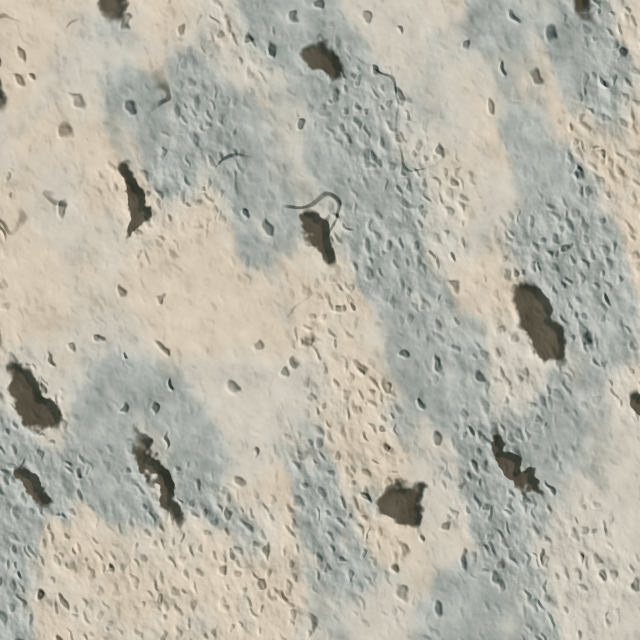
Write a WebGL 1 fragment shader that draws this texture.

```glsl
precision highp float;
uniform vec2 u_resolution;

// Palette
const vec3 SHADOW = vec3(0.20, 0.215, 0.18);
const vec3 CHALK = vec3(0.865, 0.84, 0.785);
const vec3 PIT_FLOOR = vec3(0.36, 0.325, 0.265);
const vec3 COOL_TINT = vec3(-0.035, 0.0, 0.025);
const vec3 WARM_TINT = vec3(0.03, 0.0, -0.025);

// Directions
const vec2 ACROSS = vec2(0.92, 0.39);
const vec2 ALONG = vec2(0.39, -0.92);
const vec2 TO_LIGHT = vec2(0.80, 0.60);

// Feature sizes, in canvas units
const vec2 CAVITY_CELL = vec2(0.17, 0.25);
const vec2 CAVITY_SIZE = vec2(0.020, 0.055);
const vec2 POCK_CELL = vec2(0.040, 0.050);
const vec2 POCK_SIZE = vec2(0.006, 0.010);
const vec2 CHIP_CELL = vec2(0.017, 0.026);
const vec2 CHIP_SIZE = vec2(0.0040, 0.0080);
const vec2 GRAIN_FREQUENCY = vec2(75.0, 46.0);
const vec2 PATCH_FREQUENCY = vec2(7.5, 4.2);
const float RELIEF_STEP = 0.0045;
const float CAVITY_SHADOW = 0.014;

// Tone balance
const float BASE_TONE = 0.92;
const float RELIEF_GAIN = 0.85;
const float PATCH_DARKENING = 0.19;

float hash(vec2 p) {
  vec3 a = fract(vec3(p.xyx) * 0.1031);
  a += dot(a, a.yzx + 33.33);
  return fract((a.x + a.y) * a.z);
}

float noise(vec2 p) {
  vec2 i = floor(p);
  vec2 f = fract(p);
  f = f * f * (3.0 - 2.0 * f);
  return mix(mix(hash(i), hash(i + vec2(1.0, 0.0)), f.x),
             mix(hash(i + vec2(0.0, 1.0)), hash(i + vec2(1.0)), f.x), f.y);
}

float fbm(vec2 p) {
  float sum = 0.0;
  float weight = 0.54;
  for (int i = 0; i < 4; i++) {
    sum += weight * noise(p);
    p = mat2(1.6, 1.2, -1.2, 1.6) * p + 17.3;
    weight *= 0.5;
  }
  return sum;
}

vec2 streakFrame(vec2 p) {
  return vec2(dot(p, ACROSS), dot(p, ALONG)) + 4.0;
}

// Depth of randomly placed, elongated hollows
float hollows(vec2 q, vec2 cell, vec2 size, float density, float softness) {
  vec2 home = floor(q / cell);
  float depth = 0.0;
  for (int y = -1; y <= 1; y++) {
    for (int x = -1; x <= 1; x++) {
      vec2 id = home + vec2(float(x), float(y));
      vec2 jitter = vec2(hash(id + 3.7), hash(id + 41.9));
      vec2 d = q - (id + 0.15 + 0.7 * jitter) * cell;
      d.x += d.y * (hash(id + 67.1) - 0.5) * 0.6;
      vec2 radius = size * (0.55 + 0.8 * vec2(hash(id + 11.3), hash(id + 23.8)));
      float present = step(hash(id + 89.2), density);
      float inside = 1.0 - smoothstep(1.0 - softness, 1.0 + softness, length(d / radius));
      depth = max(depth, present * inside);
    }
  }
  return depth;
}

float cavities(vec2 p) {
  vec2 ragged = vec2(fbm(p * 24.0), fbm(p * 24.0 + 31.0)) - 0.5;
  return hollows(streakFrame(p) + ragged * 0.055, CAVITY_CELL, CAVITY_SIZE, 0.55, 0.16);
}

float roughness(vec2 p) {
  float mask = fbm(streakFrame(p) * vec2(6.0, 4.0) + 9.0) + 0.16 * (0.5 - p.y);
  return mix(0.22, 1.0, smoothstep(0.41, 0.56, mask));
}

// Small hollows: x is chips in rough ground, y is scattered pocks
vec2 smallHollows(vec2 p) {
  vec2 warp = vec2(noise(p * 85.0), noise(p * 85.0 + 53.0)) - 0.5;
  vec2 q = streakFrame(p) + warp * 0.009;
  return vec2(hollows(q, CHIP_CELL, CHIP_SIZE, 0.62, 0.5),
              hollows(q + 2.3, POCK_CELL, POCK_SIZE, 0.22, 0.4));
}

float surfaceHeight(vec2 p, float rough, vec2 small) {
  float grain = fbm(streakFrame(p) * GRAIN_FREQUENCY);
  float lumps = fbm(p * 22.0 + 5.0);
  return rough * (grain * 0.85 - small.x * 0.24) + lumps * 0.7 - small.y * 0.3;
}

void main() {
  vec2 p = gl_FragCoord.xy / min(u_resolution.x, u_resolution.y);
  vec2 lit = p + TO_LIGHT * RELIEF_STEP;
  float rough = roughness(p);
  vec2 small = smallHollows(p);

  // Directional relief and broad shaded patches
  float relief = surfaceHeight(p, rough, small)
               - surfaceHeight(lit, rough, smallHollows(lit));
  float shade = smoothstep(0.49, 0.63, fbm(streakFrame(p) * PATCH_FREQUENCY));
  float mottle = fbm(p * 34.0 + 71.0) - 0.5;
  float tone = BASE_TONE + RELIEF_GAIN * relief - PATCH_DARKENING * shade + 0.30 * mottle;
  tone -= rough * small.x * 0.17 + small.y * 0.34;

  // Sparse broken cracks
  float crackLine = 1.0 - smoothstep(0.003, 0.014, abs(fbm(p * 5.0 + 13.0) - 0.5));
  tone -= 0.5 * crackLine * smoothstep(0.60, 0.70, fbm(p * 6.0 + 47.0));

  // Cavities with a lit rim opposite the shadowed wall
  float cavity = cavities(p);
  float wall = cavities(p + TO_LIGHT * CAVITY_SHADOW);
  tone += 0.10 * wall * (1.0 - cavity);
  tone -= max(tone - 0.88, 0.0) * 0.5;

  vec3 color = mix(SHADOW, CHALK, clamp(tone, 0.0, 1.06));
  float warmth = smoothstep(0.48, 0.66, fbm(p * 5.5 + 83.0));
  color += COOL_TINT * shade + WARM_TINT * warmth * (1.0 - shade);
  vec3 hollowColor = mix(SHADOW, PIT_FLOOR, wall * 0.75) + 0.12 * mottle + 0.08 * relief;
  color = mix(color, hollowColor, cavity * 0.94);
  gl_FragColor = vec4(clamp(color, 0.0, 1.0), 1.0);
}
```
